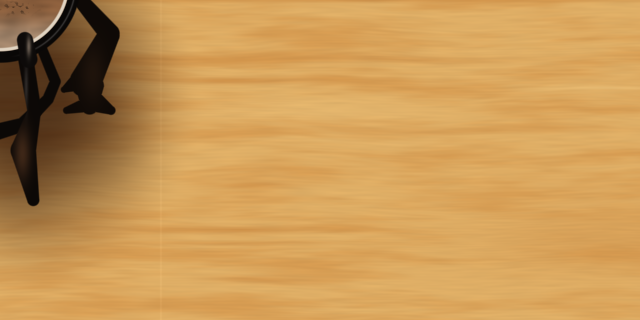
This texture is drawn by a Shadertoy shader. Its source:

```glsl
// Honey-coloured wooden table with a dark metal stand and glass bowl in the upper left corner.

vec2 hashGradient(vec2 cell) {
    vec2 h = vec2(dot(cell, vec2(127.1, 311.7)), dot(cell, vec2(269.5, 183.3)));
    return 2.0 * fract(sin(h) * 43758.5) - 1.0;
}

float gradientNoise(vec2 p) {
    vec2 i = floor(p), f = fract(p);
    vec2 u = f * f * f * (f * (f * 6.0 - 15.0) + 10.0);
    vec2 e = vec2(1, 0);
    float low = mix(dot(hashGradient(i), f), dot(hashGradient(i + e), f - e), u.x);
    float high = mix(dot(hashGradient(i + e.yx), f - e.yx), dot(hashGradient(i + 1.0), f - 1.0), u.x);
    return mix(low, high, u.y);
}

// Distance to a capsule whose radius runs from ra to rb
float taper(vec2 p, vec2 a, vec2 b, float ra, float rb) {
    vec2 d = b - a;
    float t = clamp(dot(p - a, d) / dot(d, d), 0.0, 1.0);
    return length(p - a - d * t) - mix(ra, rb, t);
}

float cover(float d) {
    float aa = 1.0 / iResolution.y;
    return 1.0 - smoothstep(-aa, aa, d);
}

// Soft horizontal band centred on c
float band(vec2 p, vec2 c, vec2 size) {
    vec2 q = (p - c) / size;
    return exp(-dot(q, q));
}

vec3 wood(vec2 p) {
    // Grain lines bend slowly along the board
    vec2 g = p + vec2(0.0, 0.025 * gradientNoise(p * vec2(1.8, 4.0)));
    float grain = 0.0, weight = 0.55;
    vec2 scale = vec2(1.6, 13.0);
    for (int i = 0; i < 4; i++) {
        grain += weight * gradientNoise(g * scale + float(i) * 7.3);
        scale *= vec2(1.9, 2.0);
        weight *= 0.62;
    }
    vec3 col = mix(vec3(0.84, 0.61, 0.32), vec3(0.875, 0.685, 0.40),
                   smoothstep(-0.3, 0.25, grain + 0.06));

    // Orange streaks and pale patches
    float dark = 0.6 * band(g, vec2(0.9, 0.82), vec2(0.65, 0.014))
               + 0.6 * band(g, vec2(0.75, 0.75), vec2(0.45, 0.012))
               + 0.4 * band(g, vec2(1.45, 0.59), vec2(0.5, 0.01))
               + 0.7 * band(g, vec2(0.68, 0.285), vec2(0.42, 0.012))
               + 0.5 * band(g, vec2(0.72, 0.24), vec2(0.35, 0.008))
               + 0.6 * band(g, vec2(0.82, 0.12), vec2(0.16, 0.012))
               + 0.5 * band(g, vec2(0.8, 0.42), vec2(0.14, 0.008))
               + 0.35 * band(g, vec2(1.9, 0.25), vec2(0.4, 0.12))
               + 0.6 * band(p, vec2(1.1, 1.0), vec2(1.2, 0.008));
    col = mix(col, vec3(0.77, 0.50, 0.22), clamp(dark * (0.7 + grain), 0.0, 0.8));
    float pale = 0.4 * band(g, vec2(0.98, 0.65), vec2(0.35, 0.05))
               + 0.7 * band(g, vec2(1.9, 0.72), vec2(0.22, 0.006))
               + 0.3 * band(g, vec2(0.9, 0.555), vec2(0.5, 0.008));
    col = mix(col, vec3(0.91, 0.74, 0.46), pale);

    // Fine fibres and a faint vertical seam
    col *= 1.0 + 0.045 * gradientNoise(g * vec2(9.0, 130.0));
    return col + 0.025 * exp(-pow((p.x - 0.503) / 0.003, 2.0));
}

void mainImage(out vec4 fragColor, in vec2 fragCoord) {
    vec2 p = fragCoord / iResolution.y;
    vec3 col = wood(p);

    // Broad cast shadow
    float reach = length((p - vec2(0.08, 0.70)) * vec2(1.05, 0.95));
    reach += 0.03 * gradientNoise(p * 4.0);
    float shade = 1.0 - smoothstep(0.08, 0.60, reach);
    col *= mix(vec3(1), vec3(0.38, 0.31, 0.27), shade);

    // Back leg with its spreading foot
    float back = taper(p, vec2(0.26, 0.99), vec2(0.342, 0.895), 0.024, 0.032);
    back = min(back, taper(p, vec2(0.34, 0.89), vec2(0.268, 0.745), 0.034, 0.050));
    back = min(back, taper(p, vec2(0.255, 0.75), vec2(0.20, 0.72), 0.035, 0.010));
    back = min(back, taper(p, vec2(0.28, 0.73), vec2(0.28, 0.67), 0.045, 0.028));
    back = min(back, taper(p, vec2(0.28, 0.675), vec2(0.208, 0.655), 0.025, 0.011));
    back = min(back, taper(p, vec2(0.29, 0.685), vec2(0.347, 0.655), 0.035, 0.014));
    vec3 metal = mix(vec3(0.055, 0.035, 0.022), vec3(0.12, 0.075, 0.045),
                     band(p, vec2(0.29, 0.77), vec2(0.04, 0.09)));
    col = mix(col, metal, cover(back));

    // Lower hoop
    float hoop = taper(p, vec2(-0.02, 0.585), vec2(0.07, 0.61), 0.026, 0.022);
    hoop = min(hoop, taper(p, vec2(0.07, 0.61), vec2(0.15, 0.69), 0.022, 0.018));
    hoop = min(hoop, taper(p, vec2(0.15, 0.69), vec2(0.173, 0.745), 0.018, 0.017));
    hoop = min(hoop, taper(p, vec2(0.173, 0.745), vec2(0.13, 0.85), 0.017, 0.016));
    col = mix(col, vec3(0.045, 0.032, 0.025), cover(hoop));

    // Front leg, brown where it catches warm light
    float front = taper(p, vec2(0.08, 0.82), vec2(0.108, 0.65), 0.024, 0.022);
    front = min(front, taper(p, vec2(0.107, 0.65), vec2(0.073, 0.53), 0.021, 0.040));
    front = min(front, taper(p, vec2(0.073, 0.53), vec2(0.104, 0.375), 0.040, 0.019));
    metal = mix(vec3(0.045, 0.03, 0.022), vec3(0.24, 0.15, 0.09),
                band(p, vec2(0.07, 0.52), vec2(0.025, 0.08)));
    metal += 0.13 * band(p, vec2(0.082, 0.73), vec2(0.006, 0.07));
    col = mix(col, metal, cover(front));

    // Glass bowl, bright inner lip and black rim
    float r = length(p - vec2(0.0, 1.057));
    vec3 glass = mix(vec3(0.62, 0.51, 0.41), vec3(0.53, 0.36, 0.23), smoothstep(0.88, 0.98, p.y));
    glass *= 1.0 + 0.25 * gradientNoise(p * vec2(14.0, 40.0));
    float flecks = smoothstep(0.05, 0.3, gradientNoise(p * vec2(65.0, 80.0)));
    glass *= 1.0 - 0.6 * flecks * band(p, vec2(0.055, 0.975), vec2(0.045, 0.016));
    col = mix(col, glass, cover(r - 0.22));
    col = mix(col, vec3(0.035, 0.026, 0.022), cover(abs(r - 0.235) - 0.018));
    col += 0.16 * exp(-pow((r - 0.237) / 0.003, 2.0)) * smoothstep(0.02, 0.16, p.x);
    col = mix(col, vec3(0.88, 0.83, 0.76), cover(abs(r - 0.212) - 0.005));

    // Clip over the rim
    col = mix(col, vec3(0.05, 0.04, 0.035), cover(taper(p, vec2(0.078, 0.875), vec2(0.09, 0.815), 0.025, 0.027)));
    col += vec3(0.36, 0.32, 0.28) * band(p, vec2(0.09, 0.855), vec2(0.007, 0.03));

    fragColor = vec4(clamp(col, 0.0, 1.0), 1.0);
}
```
